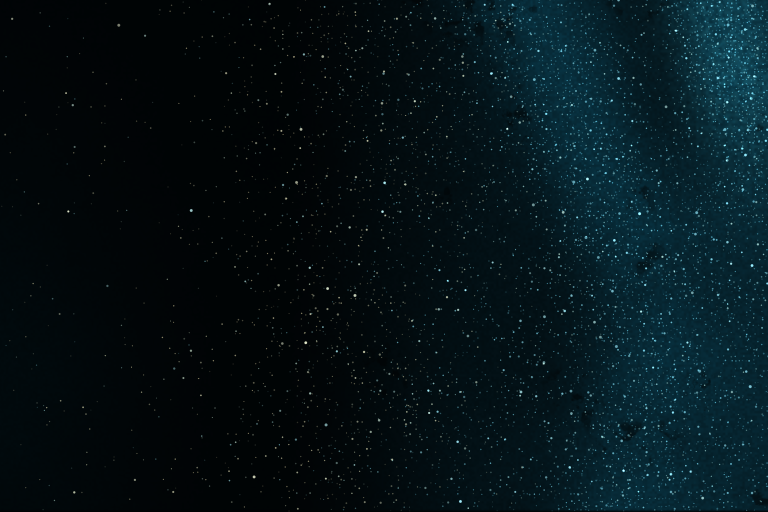
Give the GLSL for this texture, as a WebGL 2 fragment shader.

```glsl
#version 300 es
precision highp float;

uniform vec2 u_resolution;
out vec4 outColor;

const float ASPECT = 1.5;
const vec3 VOID_COLOR = vec3(0.001, 0.010, 0.014);
const vec3 TEAL = vec3(0.030, 0.185, 0.240);
const vec3 HAZE = vec3(0.050, 0.100, 0.100);
const vec3 WARM_STAR = vec3(0.95, 0.88, 0.66);
const vec3 COOL_STAR = vec3(0.48, 0.86, 0.95);
const vec3 WHITE_STAR = vec3(0.90, 1.00, 0.98);
const int STAR_LAYERS = 4;
const float FINEST_CELL = 0.0075;
const float CELL_GROWTH = 1.9;
const float STAR_RADIUS = 0.00105;
const float RADIUS_GROWTH = 1.32;

float hash(vec2 p) {
    vec3 q = fract(vec3(p.xyx) * 0.1031);
    q += dot(q, q.yzx + 33.33);
    return fract((q.x + q.y) * q.z);
}

float noise(vec2 p) {
    vec2 i = floor(p), f = fract(p);
    f = f * f * (3.0 - 2.0 * f);
    return mix(mix(hash(i), hash(i + vec2(1, 0)), f.x),
               mix(hash(i + vec2(0, 1)), hash(i + vec2(1, 1)), f.x), f.y);
}

float fbm(vec2 p) {
    float sum = 0.0, amp = 0.5;
    for (int i = 0; i < 4; i++) {
        sum += amp * noise(p);
        p = p * 2.03 + 17.1;
        amp *= 0.5;
    }
    return sum;
}

float blob(vec2 p, vec2 center, vec2 size) {
    vec2 d = (p - center) / size;
    return exp(-dot(d, d));
}

// Signed horizontal offset from the curved main band
float bandOffset(vec2 p) {
    float d = p.y - 0.38;
    return p.x - (1.27 - 0.33 * sqrt(d * d + 0.01) - 0.12 * d);
}

float mainBand(vec2 p) {
    float d = bandOffset(p);
    float width = d < 0.0 ? 0.105 : 0.125;
    return exp(-d * d / (width * width)) * mix(0.75, 1.0, smoothstep(0.1, 0.6, p.y));
}

float cornerCloud(vec2 p) {
    vec2 q = vec2(p.x + 0.22 * (p.y - 0.88), p.y);
    return blob(q, vec2(1.43, 0.90), vec2(0.105, 0.26));
}

// x: diffuse light, y: star density
vec2 skyLight(vec2 p) {
    float band = mainBand(p);
    float corner = cornerCloud(p);
    float laneX = 1.27 - 0.22 * (p.y - 0.9);
    float lane = exp(-pow((p.x - laneX) / 0.085, 2.0)) * smoothstep(0.52, 0.85, p.y);
    float rise = smoothstep(0.52, 1.10, p.x);
    float plateau = smoothstep(-0.08, 0.12, bandOffset(p));
    float leftGlow = blob(p, vec2(0.0, 0.25), vec2(0.26, 0.50));
    float light = 0.02 + 0.12 * leftGlow + 0.34 * rise + 0.36 * band
                + 0.30 * plateau + 0.42 * corner;
    light *= 1.0 - 0.42 * lane;
    light *= 1.0 - 0.22 * blob(p, vec2(1.06, 0.40), vec2(0.13, 0.22));
    float density = 0.025 + 0.20 * smoothstep(0.30, 0.75, p.x)
                  + 0.34 * band + 0.08 * plateau + 0.75 * corner;
    density *= 1.0 - 0.4 * lane;
    return vec2(light, density);
}

// One jittered star per grid cell, kept according to local density
vec3 starLayer(vec2 p, int layer, float pixel) {
    float level = float(layer);
    float cell = FINEST_CELL * pow(CELL_GROWTH, level);
    vec2 id = floor(p / cell);
    vec2 seed = id + 71.0 * level;
    float density = skyLight((id + 0.5) * cell).y;
    float keep = step(hash(seed + 3.7), density * (0.75 + 0.12 * level));
    vec2 jitter = vec2(hash(seed + 11.3), hash(seed + 29.9));
    vec2 center = (id + mix(vec2(0.2), vec2(0.8), jitter)) * cell;
    float radius = STAR_RADIUS * pow(RADIUS_GROWTH, level) * mix(0.75, 1.2, hash(seed + 47.1));
    float soft = 0.5 * pixel + 0.0004;
    float disc = 1.0 - smoothstep(radius - soft, radius + soft, length(p - center));
    float power = mix(0.16 + 0.12 * level, 0.60 + 0.12 * level, pow(hash(seed + 61.7), 2.0));
    float cool = smoothstep(0.25, 0.75, hash(seed + 83.3) * 0.65 + 0.45 * smoothstep(0.5, 1.2, p.x));
    vec3 tint = mix(mix(WARM_STAR, COOL_STAR, cool), WHITE_STAR, 0.15 * level);
    return tint * disc * power * keep;
}

void main() {
    vec2 p = gl_FragCoord.xy / u_resolution * vec2(ASPECT, 1.0);
    float pixel = 1.0 / u_resolution.y;

    // Diffuse clouds
    vec2 sky = skyLight(p);
    float cloud = mix(0.82, 1.18, fbm(p * 7.0));
    float grain = mix(0.86, 1.14, noise(p * 210.0));
    vec3 color = VOID_COLOR + TEAL * sky.x * cloud * grain;
    color += HAZE * cornerCloud(p) * noise(p * 160.0 + 9.0);

    // Small dark dust knots
    float knots = smoothstep(0.70, 0.86, noise(p * 8.0 + 4.0)) * smoothstep(0.50, 0.68, fbm(p * 48.0));
    color *= 1.0 - 0.5 * knots * smoothstep(0.6, 0.8, p.x);

    // Stars, from fine dust to bright points
    for (int i = 0; i < STAR_LAYERS; i++) color += starLayer(p, i, pixel);

    color *= smoothstep(-0.002, 0.006, p.y);
    outColor = vec4(min(color, 1.0), 1.0);
}
```
